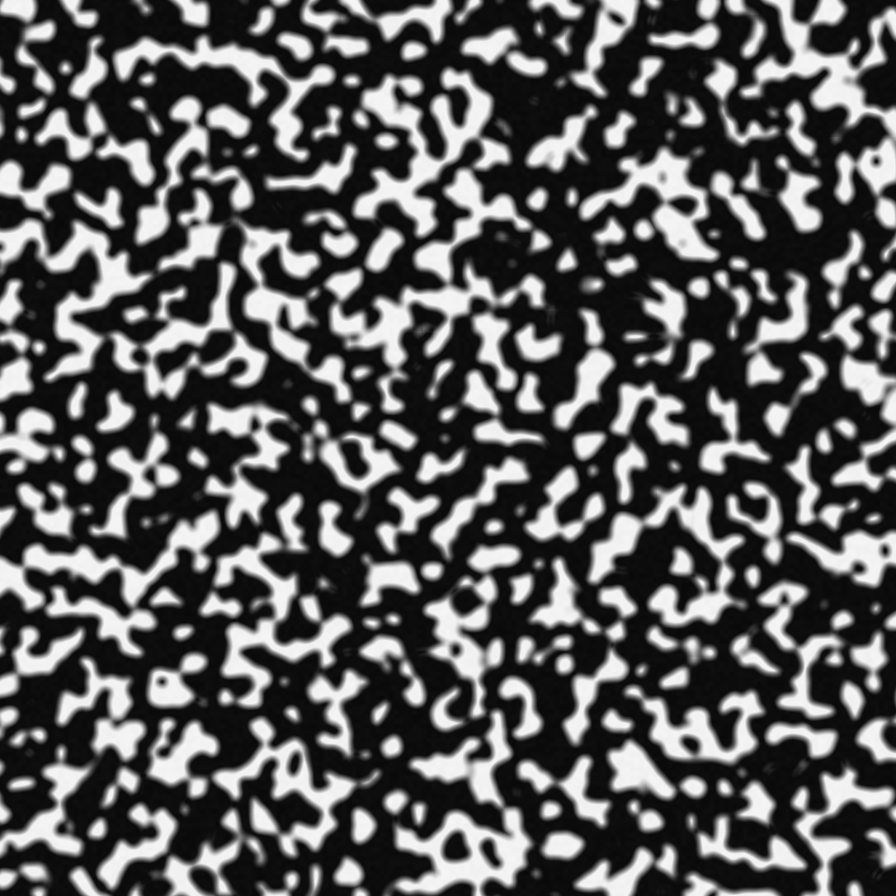
Write a three.js fragment shader that draws this texture.

```glsl
// Soft-edged white worms, rings and specks scattered on black.
// Random lattice values are filtered by a difference of Gaussians, then cut
// at a level; dividing by the slope keeps all edges equally soft.

varying vec2 vUv;

const float GRID = 88.0;          // lattice cells across the canvas
const float CORE_SIGMA = 0.695;   // narrow Gaussian, in cells
const float SURROUND = 0.15;      // strength of the twice as wide Gaussian
const float LEVEL = 0.128;        // cut level: higher leaves less white
const float EDGE = 0.48;          // half width of the soft edge, in cells
const float MIN_SLOPE = 0.18;     // dims weak specks near the cut level
const float GRAIN_GRID = 190.0;   // cells of the faint surface grain
const float GRAIN = 0.022;        // grain contrast
const vec3 DARK = vec3(0.047);
const vec3 LIGHT = vec3(0.95);

float hash(vec2 p) {
  vec3 q = fract(vec3(p.xyx) * 0.1031);
  q += dot(q, q.yzx + 33.33);
  return fract((q.x + q.y) * q.z);
}

float valueNoise(vec2 p) {
  vec2 cell = floor(p);
  vec2 f = fract(p);
  f = f * f * (3.0 - 2.0 * f);
  float low = mix(hash(cell), hash(cell + vec2(1.0, 0.0)), f.x);
  float high = mix(hash(cell + vec2(0.0, 1.0)), hash(cell + 1.0), f.x);
  return mix(low, high, f.y);
}

// Band-passed lattice noise: x holds the value, yz its gradient.
vec3 bandNoise(vec2 p) {
  vec2 nearest = floor(p + 0.5);
  float falloff = 0.5 / (CORE_SIGMA * CORE_SIGMA);
  vec3 sum = vec3(0.0);
  for (int j = -3; j <= 3; j++) {
    for (int i = -3; i <= 3; i++) {
      vec2 site = nearest + vec2(float(i), float(j));
      vec2 d = p - site;
      float r2 = dot(d, d);
      float core = exp(-r2 * falloff);
      float wide = SURROUND * exp(-r2 * falloff * 0.25);
      vec2 slope = -2.0 * falloff * d * (core - 0.25 * wide);
      sum += (hash(site + 17.0) - 0.5) * vec3(core - wide, slope);
    }
  }
  return sum;
}

void main() {
  // Signed distance to the cut line, estimated in cells
  vec3 field = bandNoise(vUv * GRID);
  float slope = sqrt(dot(field.yz, field.yz) + MIN_SLOPE * MIN_SLOPE);
  float dist = (field.x - LEVEL) / slope;

  // Ink with soft edges, plus faint grain
  vec3 color = mix(DARK, LIGHT, smoothstep(-EDGE, EDGE, dist));
  color += GRAIN * (valueNoise(vUv * GRAIN_GRID + 300.0) - 0.5);

  gl_FragColor = vec4(color, 1.0);
}
```
